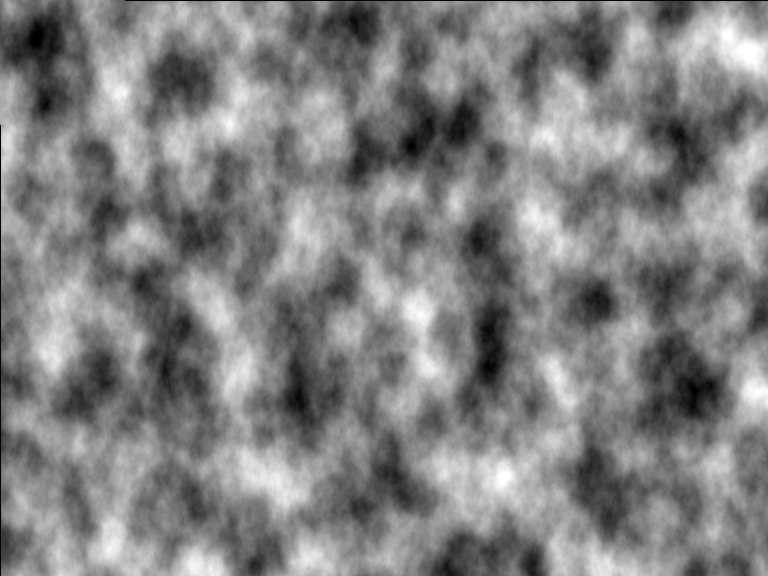
Write a WebGL 1 fragment shader that draws this texture.

```glsl
precision highp float;
// Soft grey clouds: layered gradient noise, slightly taller than wide, with a thin dark rim.
uniform vec2 u_resolution;

const float TAU = 6.2831853;
const int OCTAVES = 6;
const vec2 CLOUD_FREQUENCY = vec2(9.2, 6.6); // cells per canvas height
const float MEAN_GREY = 0.505;
const float CONTRAST = 0.68;
const float RIM_WIDTH = 0.0018;
const vec3 RIM_COLOUR = vec3(0.02);

float hash(vec2 cell) {
  vec3 p = fract(cell.xyx * vec3(0.1031, 0.1030, 0.0973));
  p += dot(p, p.yzx + 33.33);
  return fract((p.x + p.y) * p.z);
}

// Slope at one lattice corner, measured at an offset from it
float cornerSlope(vec2 corner, vec2 offset) {
  float angle = TAU * hash(corner);
  return dot(vec2(cos(angle), sin(angle)), offset);
}

float gradientNoise(vec2 p) {
  vec2 cell = floor(p);
  vec2 f = p - cell;
  vec2 blend = f * f * f * (f * (f * 6.0 - 15.0) + 10.0);
  vec2 e = vec2(1.0, 0.0);
  float lower = mix(cornerSlope(cell, f), cornerSlope(cell + e, f - e), blend.x);
  float upper = mix(cornerSlope(cell + e.yx, f - e.yx),
                    cornerSlope(cell + e.xx, f - e.xx), blend.x);
  return mix(lower, upper, blend.y);
}

// Each octave doubles in frequency, halves in strength and turns to hide the lattice
float layeredNoise(vec2 p, float gain) {
  mat2 turnAndDouble = 2.0 * mat2(0.8, 0.6, -0.6, 0.8);
  float sum = 0.0;
  float strength = 1.0;
  for (int i = 0; i < OCTAVES; i++) {
    sum += strength * gradientNoise(p);
    strength *= gain;
    p = turnAndDouble * p + vec2(17.3, 9.1);
  }
  return sum;
}

// Coverage of a line along an edge that begins after a start position
float edgeLine(float depth, float along, float start, float pixel) {
  float line = clamp((RIM_WIDTH - depth) / pixel + 0.5, 0.0, 1.0);
  return line * smoothstep(start - pixel, start + pixel, along);
}

void main() {
  float pixel = 1.0 / u_resolution.y;
  vec2 uv = gl_FragCoord.xy * pixel;
  float fromTop = 1.0 - uv.y;

  float clouds = layeredNoise(uv * CLOUD_FREQUENCY + vec2(41.7, 23.4), 0.5);
  vec3 colour = vec3(clamp(MEAN_GREY + CONTRAST * clouds, 0.0, 1.0));

  // Rim on the top and left edges, open near their shared corner
  float rim = max(edgeLine(fromTop, uv.x, 0.217, pixel),
                  edgeLine(uv.x, fromTop, 0.217, pixel));
  gl_FragColor = vec4(mix(colour, RIM_COLOUR, rim), 1.0);
}
```
